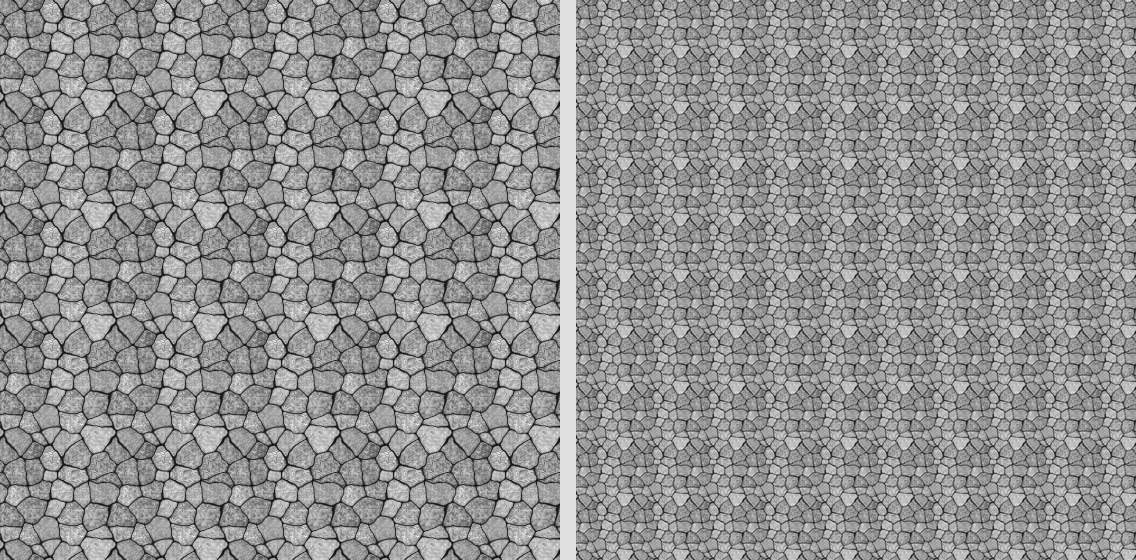
Left, the tile; right, the same tile 2 across and 2 down.
Give the GLSL for this texture, as a WebGL 2 fragment shader.

```glsl
#version 300 es
precision highp float;

uniform vec2 u_resolution;
out vec4 fragColor;

const float REPEATS = 5.0;             // identical wall patches across and down
const vec2 STONES = vec2(5.0, 6.0);    // stones per patch, across and down
const vec2 STRETCH = vec2(1.2, 1.0);   // keeps distances equal in both directions
const float JITTER = 0.80;
const float SIZE_SPREAD = 0.36;        // difference between large and small stones
const float BEND = 0.34;               // slow curve of the joints
const float WOBBLE = 0.11;             // fine unevenness of the joints
const float CORNER_SHARPNESS = 27.0;
const float JOINT_MIN = 0.012;         // half widths, in stones
const float JOINT_EXTRA = 0.085;
const float JOINT_SOFTNESS = 0.05;
const float JOINT_TONE = 0.07;
const float DARK_STONE = 0.45;
const float LIGHT_STONE = 0.73;
const float GRAIN = 0.42;
const float MOTTLE = 0.14;
const float CHISEL = 0.20;
const float BEVEL = 0.06;
const vec2 LIGHT_DIR = vec2(-0.6, 0.8);

float hash(vec2 p) {
    return fract(sin(dot(p, vec2(127.1, 311.7))) * 43758.5453);
}

// Value noise that wraps once per patch; count is a whole number of knots.
float wrapNoise(vec2 patchPos, float count, float seed) {
    vec2 q = patchPos * count;
    vec2 i = floor(q);
    vec2 f = q - i;
    f = f * f * (3.0 - 2.0 * f);
    vec2 a = mod(i, count) + seed;
    vec2 b = mod(i + 1.0, count) + seed;
    return mix(mix(hash(a), hash(vec2(b.x, a.y)), f.x),
               mix(hash(vec2(a.x, b.y)), hash(b), f.x), f.y);
}

vec2 wrapNoise2(vec2 patchPos, float count, float seed) {
    return vec2(wrapNoise(patchPos, count, seed), wrapNoise(patchPos, count, seed + 37.0)) - 0.5;
}

// Stone centre in xy, size weight in z.
vec3 stoneSeed(vec2 cell) {
    vec2 id = mod(cell, STONES);
    vec2 offset = vec2(hash(id + 3.1), hash(id + 17.7)) - 0.5;
    return vec3(cell + 0.5 + JITTER * offset, SIZE_SPREAD * hash(id + 29.3));
}

// Weighted cells: returns rounded edge distance, finds the owning cell and centre.
float stoneEdge(vec2 p, out vec2 ownCell, out vec2 centre) {
    vec2 base = floor(p);
    float best = 1e5;
    for (int y = -2; y <= 2; y++)
    for (int x = -2; x <= 2; x++) {
        vec2 cell = base + vec2(x, y);
        vec3 seed = stoneSeed(cell);
        vec2 r = (seed.xy - p) * STRETCH;
        float power = dot(r, r) - seed.z;
        if (power < best) {
            best = power;
            ownCell = cell;
            centre = seed.xy;
        }
    }
    float sum = 1e-9;
    for (int y = -2; y <= 2; y++)
    for (int x = -2; x <= 2; x++) {
        vec2 cell = base + vec2(x, y);
        if (distance(cell, ownCell) < 0.5) continue;
        vec3 seed = stoneSeed(cell);
        vec2 r = (seed.xy - p) * STRETCH;
        float gap = max(length((seed.xy - centre) * STRETCH), 0.05);
        float edge = (dot(r, r) - seed.z - best) / (2.0 * gap);
        sum += exp(-CORNER_SHARPNESS * edge);
    }
    return -log(sum) / CORNER_SHARPNESS;
}

void main() {
    vec2 patchPos = gl_FragCoord.xy / u_resolution * REPEATS;
    float pixel = REPEATS * STONES.y / min(u_resolution.x, u_resolution.y);

    // Stone layout
    vec2 bend = BEND * wrapNoise2(patchPos, 6.0, 5.0) + WOBBLE * wrapNoise2(patchPos, 22.0, 11.0);
    vec2 p = patchPos * STONES + bend / STRETCH;
    vec2 cell, centre;
    float edge = stoneEdge(p, cell, centre);
    vec2 id = mod(cell, STONES);

    // Tone of each stone, with broad light and dark areas
    float tone = mix(DARK_STONE, LIGHT_STONE, sqrt(hash(id + 51.9)));
    tone += 0.08 * (wrapNoise(patchPos, 3.0, 61.0) - 0.5);

    // Rough surface: mottling, chiselled relief and grain
    float roughness = mix(0.6, 1.2, hash(id + 73.3));
    float mottle = wrapNoise(patchPos, 18.0, 83.0) - 0.5;
    vec2 lightStep = 0.012 * LIGHT_DIR;
    float relief = wrapNoise(patchPos + lightStep, 32.0, 97.0) - wrapNoise(patchPos, 32.0, 97.0);
    float grain = 0.75 * wrapNoise(patchPos, 100.0, 109.0) + 0.25 * wrapNoise(patchPos, 52.0, 127.0) - 0.5;
    tone += roughness * (MOTTLE * mottle - CHISEL * relief + GRAIN * grain);

    // Worn rim, lit from above
    float jointNoise = wrapNoise(patchPos, 7.0, 139.0);
    float jointWidth = JOINT_MIN + JOINT_EXTRA * pow(jointNoise, 5.0);
    float rim = 1.0 - smoothstep(jointWidth, jointWidth + 0.15, edge);
    vec2 outward = (p - centre) * STRETCH;
    tone += BEVEL * rim * dot(outward / max(length(outward), 0.01), LIGHT_DIR);
    tone *= 1.0 - 0.08 * rim;

    // Dark joints
    float stone = smoothstep(jointWidth - pixel * 0.5, jointWidth + max(JOINT_SOFTNESS, pixel * 0.5), edge);
    float grey = mix(JOINT_TONE + 0.06 * (grain + 0.5), tone, stone);
    fragColor = vec4(vec3(clamp(grey, 0.0, 1.0)), 1.0);
}
```
